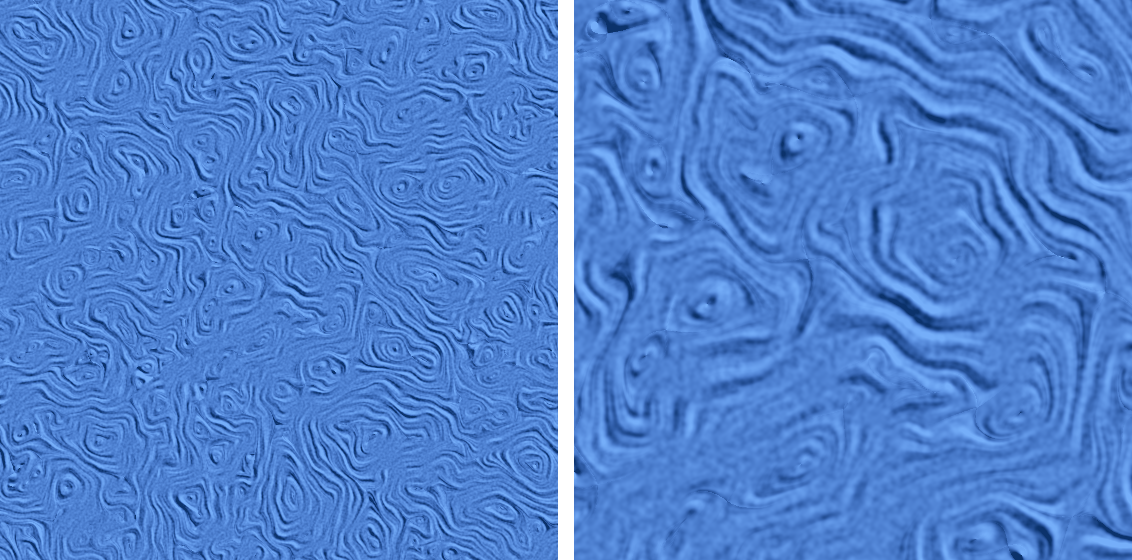
Left, the full canvas; right, a detail of the centre.
A Shadertoy shader for this texture:

```glsl
const vec3 SHADOW_BLUE = vec3(0.07, 0.23, 0.47);
const vec3 LIGHT_BLUE = vec3(0.43, 0.65, 0.95);
const vec2 LIGHT_DIR = vec2(0.707, 0.707);
const mat2 TURN = mat2(0.8, 0.6, -0.6, 0.8);
const float FLOW_SCALE = 6.8;
const float CREASE_SCALE = 104.0;
const int STEPS = 12;

// Random vector in -1..1 for a lattice cell
vec2 hash22(vec2 cell) {
    vec3 h = fract(cell.xyx * vec3(0.1031, 0.1030, 0.0973));
    h += dot(h, h.yzx + 33.33);
    return fract((h.xx + h.yz) * h.zy) * 2.0 - 1.0;
}

// Gradient noise: value in x, derivative in yz
vec3 noiseGrad(vec2 p) {
    vec2 i = floor(p), f = fract(p);
    vec2 u = f * f * f * (f * (f * 6.0 - 15.0) + 10.0);
    vec2 du = 30.0 * f * f * (f * (f - 2.0) + 1.0);
    vec2 ga = hash22(i);
    vec2 gb = hash22(i + vec2(1.0, 0.0));
    vec2 gc = hash22(i + vec2(0.0, 1.0));
    vec2 gd = hash22(i + 1.0);
    float a = dot(ga, f);
    float b = dot(gb, f - vec2(1.0, 0.0));
    float c = dot(gc, f - vec2(0.0, 1.0));
    float d = dot(gd, f - 1.0);
    float k = a - b - c + d;
    float value = a + u.x * (b - a) + u.y * (c - a) + u.x * u.y * k;
    vec2 slope = ga + u.x * (gb - ga) + u.y * (gc - ga)
               + u.x * u.y * (ga - gb - gc + gd)
               + du * (u.yx * k + vec2(b, c) - a);
    return vec3(value, slope);
}

// Unit normal of the contours that the wrinkles follow
vec2 contourNormal(vec2 p, float scale) {
    vec2 g = noiseGrad(p * scale).yz;
    g += 0.6 * (noiseGrad(TURN * p * scale * 2.15 + 17.3).yz * TURN);
    g += 0.36 * noiseGrad(p * scale * 4.4 + 58.9).yz;
    return g / max(length(g), 1e-4);
}

// Slope of coarse and fine creases
vec2 creaseSlope(vec2 p, float scale) {
    vec2 coarse = noiseGrad(TURN * p * scale + 41.7).yz * TURN;
    vec2 fine = noiseGrad(p * scale * 1.9 + 73.1).yz;
    return coarse + 0.5 * fine;
}

// Crease slope across the contour, averaged along it both ways
float wrinkleSlope(vec2 p, vec2 normal, float reach) {
    float sum = dot(creaseSlope(p, CREASE_SCALE), normal);
    float total = 1.0;
    for (int side = 0; side < 2; side++) {
        float stride = (side == 0 ? reach : -reach) / float(STEPS);
        vec2 q = p, n = normal;
        for (int i = 1; i <= STEPS; i++) {
            q += stride * vec2(-n.y, n.x);
            n = contourNormal(q, FLOW_SCALE);
            float weight = 0.5 + 0.5 * cos(3.14159 * float(i) / float(STEPS + 1));
            sum += weight * dot(creaseSlope(q, CREASE_SCALE), n);
            total += weight;
        }
    }
    return sum / total;
}

// Blue ramp from shadow to highlight
vec3 blueRamp(float tone) {
    vec3 color = mix(SHADOW_BLUE, LIGHT_BLUE, tone);
    color.b += 0.16 * tone * (1.0 - tone);
    return color;
}

void mainImage(out vec4 fragColor, in vec2 fragCoord) {
    vec2 p = fragCoord / iResolution.y;

    // Embossed wrinkles, stronger in some patches
    vec2 normal = contourNormal(p, FLOW_SCALE);
    float facing = dot(normal, LIGHT_DIR);
    float strength = 1.12 + 0.7 * noiseGrad(p * 6.0 + 9.4).x;
    float relief = strength * facing * (1.3 - 0.3 * facing * facing)
                 * wrinkleSlope(p, normal, 0.036);

    // Fine surface grain
    relief += 0.28 * noiseGrad(TURN * p * 225.0).x;

    // Deep shadows, softer highlights
    relief = clamp(relief, -0.6, 0.65);
    float tone = clamp(0.655 + relief - 0.4 * relief * relief, -0.08, 1.08);
    fragColor = vec4(blueRamp(tone), 1.0);
}
```
